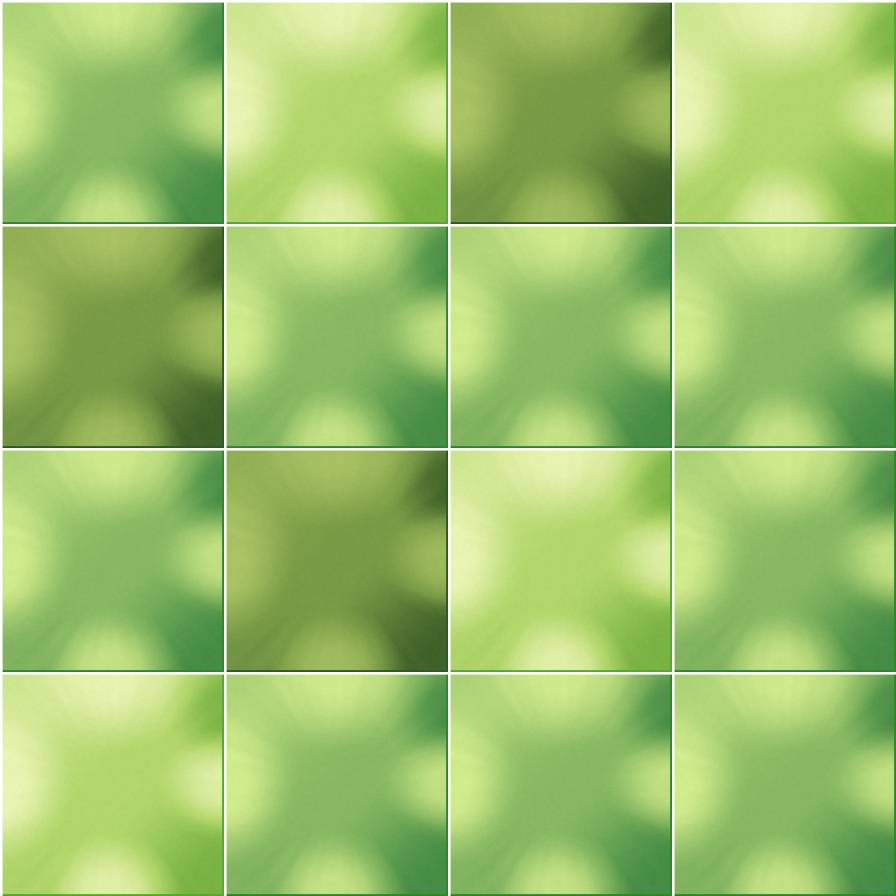
Reproduce this background procedurally as a WebGL 2 fragment shader.

```glsl
#version 300 es
precision highp float;

uniform vec2 u_resolution;
out vec4 fragColor;

#define TILES 4.0
#define GROUT_WIDTH 0.0115
#define EDGE_WIDTH 0.0085
#define STREAKS 0.07
#define GRAIN 0.016

const vec3 GROUT = vec3(0.99, 1.0, 0.99);

// Tone of each tile, row by row from the top: 0 green, 1 lime, 2 olive
const int TONE[16] = int[16](
    0, 1, 2, 1,
    2, 0, 0, 0,
    0, 2, 1, 0,
    1, 0, 0, 0);

// Shadow, body and glow colours of each tone
const vec3 SHADOW[3] = vec3[3](vec3(0.27, 0.55, 0.27), vec3(0.47, 0.70, 0.26), vec3(0.25, 0.38, 0.16));
const vec3 BODY[3] = vec3[3](vec3(0.53, 0.72, 0.38), vec3(0.70, 0.84, 0.42), vec3(0.47, 0.60, 0.27));
const vec3 GLOW[3] = vec3[3](vec3(0.83, 0.93, 0.55), vec3(0.92, 0.96, 0.71), vec3(0.67, 0.77, 0.39));

float hash(vec2 p) {
    vec3 q = fract(vec3(p.xyx) * 0.1031);
    q += dot(q, q.yzx + 33.33);
    return fract((q.x + q.y) * q.z);
}

float noise(vec2 p) {
    vec2 i = floor(p), f = fract(p);
    f = f * f * (3.0 - 2.0 * f);
    return mix(mix(hash(i), hash(i + vec2(1, 0)), f.x),
               mix(hash(i + vec2(0, 1)), hash(i + vec2(1, 1)), f.x), f.y);
}

// Soft elliptical patch, 1 at its centre and 0 outside
float patchAt(vec2 p, vec2 center, vec2 radius) {
    return 1.0 - smoothstep(0.25, 1.3, length((p - center) / radius));
}

// Smooth band from start to start + width, wrapping around the tile
float band(float x, float start, float width, float px) {
    float d = abs(fract(x - start - 0.5 * width + 0.5) - 0.5);
    return clamp((0.5 * width - d) / px + 0.5, 0.0, 1.0);
}

// Light on a tile: 0 shadow, 0.5 body, 1 glow
float tileLight(vec2 p) {
    float light = 0.5 + 0.22 * patchAt(p, vec2(0.0), vec2(0.55))
                - 0.50 * patchAt(p, vec2(1.05, 1.0), vec2(0.52, 0.48))
                - 0.46 * patchAt(p, vec2(1.06, 0.17), vec2(0.28, 0.24))
                - 0.06 * patchAt(p, vec2(0.2, 1.0), vec2(0.3));

    // Glowing lobes at the middle of each side
    float left = 0.95 * patchAt(p, vec2(0.0, 0.48), vec2(0.27, 0.34));
    float top = 0.90 * patchAt(p, vec2(0.5, 0.0), vec2(0.36, 0.30));
    float right = 0.76 * patchAt(p, vec2(1.02, 0.5), vec2(0.27, 0.21));
    float bottom = 0.80 * patchAt(p, vec2(0.5, 0.99), vec2(0.26, 0.23));
    float lobes = 1.0 - (1.0 - left) * (1.0 - top) * (1.0 - right) * (1.0 - bottom);
    light = mix(light, 1.0, lobes);

    // Faint rays fanning out from the centre
    vec2 q = p - 0.5;
    float reach = length(q);
    vec2 ray = q / max(reach, 0.001);
    float rays = noise(ray * 13.0 + 20.0 + reach) - 0.5;
    return light + STREAKS * rays * smoothstep(0.2, 0.45, reach);
}

void main() {
    vec2 uv = gl_FragCoord.xy / u_resolution;
    vec2 grid = vec2(uv.x, 1.0 - uv.y) * TILES;
    ivec2 cell = ivec2(min(floor(grid), TILES - 1.0));
    vec2 p = fract(grid);
    float px = TILES / min(u_resolution.x, u_resolution.y);

    // Tile face
    int tone = TONE[cell.y * int(TILES) + cell.x];
    float light = clamp(tileLight(p), 0.0, 1.0);
    vec3 color = light < 0.5
        ? mix(SHADOW[tone], BODY[tone], light * 2.0)
        : mix(BODY[tone], GLOW[tone], light * 2.0 - 1.0);
    color += GRAIN * (noise(grid * 110.0) - 0.5);

    // Dark rim on the right and bottom, then white grout
    float rim = max(band(p.x, 1.0 - EDGE_WIDTH, EDGE_WIDTH, px),
                    band(p.y, 1.0 - EDGE_WIDTH, EDGE_WIDTH, px));
    float grout = max(band(p.x, 0.0, GROUT_WIDTH, px), band(p.y, 0.0, GROUT_WIDTH, px));
    color = mix(color, SHADOW[tone] * vec3(0.7, 0.95, 0.6), rim);
    color = mix(color, GROUT, grout);

    fragColor = vec4(color, 1.0);
}
```
